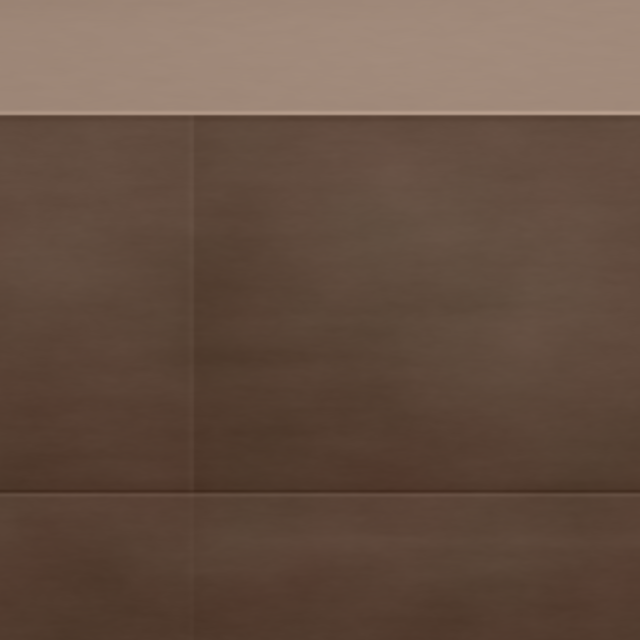
A Shadertoy shader for this texture:

```glsl
// Brown stone tiles below a pale plaster band, split by thin bevelled seams.
// Soft gaussian pools of light shape the tiles; stretched gradient noise adds
// cloudy mottling and fine horizontal grain.

const float BAND_Y = 0.820;
const float SEAM_Y = 0.232;
const float SEAM_X = 0.303;

vec2 hashGradient(vec2 cell) {
    vec3 q = fract(cell.xyx * vec3(0.1031, 0.1030, 0.0973));
    q += dot(q, q.yzx + 33.33);
    return fract((q.xx + q.yz) * q.zy) * 2.0 - 1.0;
}

float gradientNoise(vec2 p) {
    vec2 i = floor(p), f = fract(p);
    vec2 u = f * f * f * (f * (f * 6.0 - 15.0) + 10.0);
    vec2 e = vec2(0.0, 1.0);
    float a = dot(hashGradient(i), f);
    float b = dot(hashGradient(i + e.yx), f - e.yx);
    float c = dot(hashGradient(i + e.xy), f - e.xy);
    float d = dot(hashGradient(i + e.yy), f - e.yy);
    return mix(mix(a, b, u.x), mix(c, d, u.x), u.y);
}

float fbm(vec2 p, int octaves) {
    float sum = 0.0, amp = 0.5;
    for (int i = 0; i < octaves; i++) {
        sum += amp * gradientNoise(p);
        p = mat2(1.6, 0.3, -0.3, 1.6) * p * 1.2 + 7.3;
        amp *= 0.55;
    }
    return sum;
}

// Soft elliptical pool, 1 at its centre.
float pool(vec2 p, vec2 centre, vec2 radius) {
    vec2 d = (p - centre) / radius;
    return exp(-dot(d, d));
}

// Soft line, 1 on its axis.
float ridge(float d, float width) {
    return exp(-d * d / (width * width));
}

vec3 plaster(vec2 p) {
    vec3 col = mix(vec3(0.615, 0.525, 0.465), vec3(0.625, 0.535, 0.475), p.x);
    col += 0.010 * pool(p, vec2(0.60, 0.92), vec2(0.35, 0.12));
    col += 0.016 * fbm(p * vec2(18.0, 70.0), 3);
    return col - 0.012 * smoothstep(0.95, 1.0, p.y) * (1.0 - p.x);
}

float tileLight(vec2 p) {
    float light = mix(0.322, 0.382, smoothstep(0.22, 0.80, p.y));
    light += 0.042 * pool(p, vec2(0.84, 0.47), vec2(0.24, 0.16));
    light += 0.022 * pool(p, vec2(0.66, 0.67), vec2(0.20, 0.10));
    light += 0.014 * pool(p, vec2(0.12, 0.60), vec2(0.16, 0.12));
    light += 0.012 * pool(p, vec2(0.19, 0.36), vec2(0.10, 0.12));
    light -= 0.024 * pool(p, vec2(0.36, 0.59), vec2(0.10, 0.13));
    light -= 0.018 * pool(p, vec2(0.69, 0.55), vec2(0.09, 0.06));
    light -= 0.020 * pool(p, vec2(0.42, 0.442), vec2(0.17, 0.015));
    light -= 0.014 * pool(p, vec2(0.45, 0.33), vec2(0.18, 0.07));
    light -= 0.012 * pool(p, vec2(0.08, 0.27), vec2(0.12, 0.04));
    return light;
}

float lowerTileLight(vec2 p) {
    float light = mix(0.318, 0.348, smoothstep(0.0, 0.23, p.y));
    light += 0.016 * pool(p, vec2(0.68, 0.14), vec2(0.35, 0.06));
    light += 0.010 * ridge(p.y - 0.155, 0.012) * smoothstep(0.28, 0.36, p.x);
    return light - 0.018 * pool(p, vec2(0.14, 0.08), vec2(0.10, 0.10));
}

vec3 tiles(vec2 p, float px) {
    float upper = smoothstep(-px, px, p.y - SEAM_Y);
    float light = mix(lowerTileLight(p), tileLight(p), upper);

    // Cloudy mottling, smeared streaks and fine grain
    light += 0.034 * fbm(p * vec2(7.0, 11.0) + 3.1, 4);
    light += 0.022 * fbm(p * vec2(5.0, 38.0) + 11.7, 3);
    light += 0.016 * fbm(p * vec2(45.0, 110.0), 2);

    // Vertical seam: lit edge on the left, falling shade on the right
    float dx = p.x - SEAM_X;
    float strength = mix(0.45, 1.0, upper);
    float shade = smoothstep(-px, px, dx) * exp(-max(dx, 0.0) / 0.045);
    light -= 0.020 * strength * shade;
    light += 0.016 * strength * ridge(dx + 0.004, 0.005);

    // Horizontal seam: dark groove over a lit bevel
    light -= 0.060 * ridge(p.y - SEAM_Y, 0.0030);
    light -= 0.012 * ridge(p.y - SEAM_Y - 0.008, 0.012);
    light += 0.050 * ridge(p.y - SEAM_Y + 0.0055, 0.0030);

    // Hue drifts between reddish brown and olive
    float olive = fbm(p * vec2(4.0, 5.0) + 21.0, 3);
    olive += 0.35 * pool(p, vec2(0.75, 0.53), vec2(0.25, 0.15));
    olive += 0.25 * pool(p, vec2(0.40, 0.62), vec2(0.15, 0.12)) - 0.1;
    vec3 tint = vec3(0.0, -0.084, -0.136);
    return light + tint + olive * vec3(-0.012, 0.014, 0.004);
}

void mainImage(out vec4 fragColor, in vec2 fragCoord) {
    vec2 p = fragCoord / iResolution.xy;
    float px = 1.0 / iResolution.y;
    float edge = p.y - BAND_Y;

    vec3 col = mix(tiles(p, px), plaster(p), smoothstep(-0.002, 0.002, edge));

    // Bright lip over a narrow contact shadow
    float lip = ridge(edge - 0.0035, 0.0032);
    col += vec3(0.105, 0.095, 0.085) * lip * mix(0.65, 1.0, p.x);
    col -= 0.035 * ridge(edge + 0.005, 0.005);

    fragColor = vec4(clamp(col, 0.0, 1.0), 1.0);
}
```
